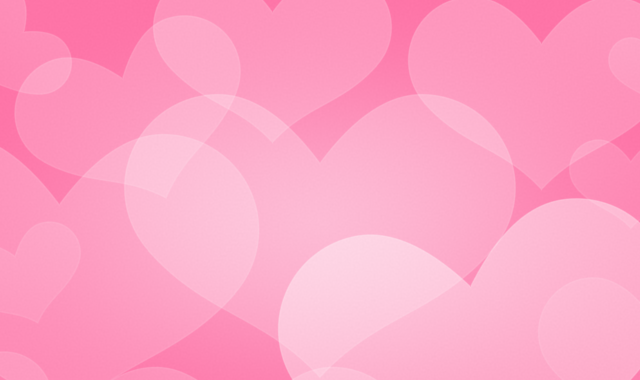
Give the GLSL for this background, as a Shadertoy shader.

```glsl
const vec3 GLOW_PINK = vec3(0.99, 0.665, 0.79);
const vec3 EDGE_PINK = vec3(0.995, 0.455, 0.655);
const vec3 VEIL_WHITE = vec3(0.995, 0.985, 0.99);

vec2 hashGradient(vec2 cell) {
    vec2 h = vec2(dot(cell, vec2(127.1, 311.7)), dot(cell, vec2(269.5, 183.3)));
    return 2.0 * fract(sin(h) * 43758.5) - 1.0;
}

float gradientNoise(vec2 p) {
    vec2 cell = floor(p), f = fract(p);
    vec2 u = f * f * (3.0 - 2.0 * f);
    float a = dot(hashGradient(cell), f);
    float b = dot(hashGradient(cell + vec2(1, 0)), f - vec2(1, 0));
    float c = dot(hashGradient(cell + vec2(0, 1)), f - vec2(0, 1));
    float d = dot(hashGradient(cell + vec2(1, 1)), f - vec2(1, 1));
    return mix(mix(a, b, u.x), mix(c, d, u.x), u.y);
}

vec2 toLocal(vec2 p, float angle) {
    float c = cos(angle), s = sin(angle);
    return vec2(c * p.x + s * p.y, c * p.y - s * p.x);
}

// Lower flank: a cubic from the tip to the side of the lobe
float flankHeight(float x) {
    float t = x / 0.88, tipBend = 0.36, lobeBend = 0.39;
    float bend = tipBend * t * (1.0 - t) * (1.0 - t) - lobeBend * t * t * (1.0 - t);
    return mix(-1.1, -0.45, t) + 0.88 * bend;
}

// Approximate signed distance; notch at the origin, half width one
float heartDistance(vec2 p) {
    p.x = abs(p.x);
    vec2 q = p - vec2(0.52, -0.13);
    if (q.x < 0.0 && q.y > 0.0) {
        float slope = -2.588 * q.x;
        return (p.y - 0.35 + 1.294 * q.x * q.x) / sqrt(1.0 + slope * slope);
    }
    if (q.x >= 0.0 && q.y > -0.889 * q.x) return length(q) - 0.48;
    float flank = flankHeight(p.x);
    float slope = (flankHeight(p.x + 0.01) - flank) / 0.01;
    return (flank - p.y) / sqrt(1.0 + slope * slope);
}

// heart = notch x, notch y, half width, angle
vec3 addHeart(vec3 color, vec2 p, vec4 heart, float opacity, float pixel) {
    vec2 local = toLocal(p - heart.xy, heart.w) / heart.z;
    float d = heartDistance(local) * heart.z;
    float cover = 1.0 - smoothstep(-pixel, pixel, d);
    float fade = mix(0.8, 1.12, smoothstep(-1.1, 0.35, local.y));
    float rim = 0.07 * smoothstep(-0.006, 0.0, d);
    return mix(color, VEIL_WHITE, cover * (opacity * fade + rim));
}

vec3 background(vec2 p) {
    float d = length((p - vec2(0.842, 0.41)) / vec2(0.95, 0.6));
    return mix(GLOW_PINK, EDGE_PINK, smoothstep(-0.1, 1.1, d));
}

void mainImage(out vec4 fragColor, in vec2 fragCoord) {
    vec2 p = fragCoord / iResolution.y;
    float pixel = 1.0 / iResolution.y;
    vec3 color = background(p);

    // Large overlapping hearts
    vec4 large[6] = vec4[6](
        vec4(0.717, 0.969, 0.314, 0.0), vec4(0.322, 0.795, 0.307, 0.349),
        vec4(1.425, 0.886, 0.351, 0.0), vec4(0.842, 0.572, 0.515, 0.0),
        vec4(0.156, 0.463, 0.526, 0.0), vec4(1.238, 0.247, 0.522, 0.175));
    float largeOpacity[6] = float[6](0.21, 0.18, 0.22, 0.22, 0.2, 0.39);
    for (int i = 0; i < 6; i++)
        color = addHeart(color, p, large[i], largeOpacity[i], pixel);

    // Small hearts near the borders
    vec4 small[7] = vec4[7](
        vec4(1.719, 0.164, 0.303, 0.0), vec4(1.726, 0.858, 0.125, 0.0),
        vec4(1.66, 0.576, 0.162, 0.0), vec4(0.039, 0.327, 0.171, 0.33),
        vec4(0.064, 0.917, 0.173, -0.855), vec4(-0.125, -0.017, 0.263, 0.0),
        vec4(0.643, -0.122, 0.447, 0.0));
    float smallOpacity[7] = float[7](0.1, 0.12, 0.14, 0.11, 0.17, 0.12, 0.16);
    for (int i = 0; i < 7; i++)
        color = addHeart(color, p, small[i], smallOpacity[i], pixel);

    // Fine paper grain
    color += 0.012 * gradientNoise(p * 170.0);
    fragColor = vec4(clamp(color, 0.0, 1.0), 1.0);
}
```
